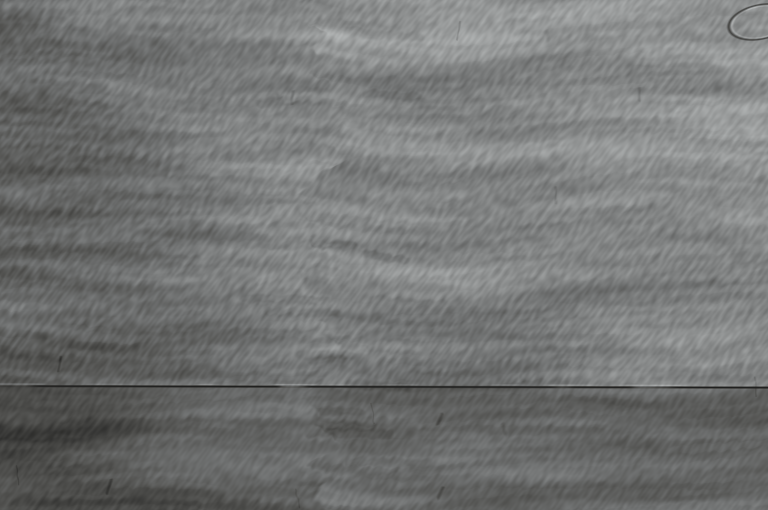
Write a WebGL 2 fragment shader that draws this texture.

```glsl
#version 300 es
precision highp float;

#define BASE_TONE 0.385
#define STREAK_CONTRAST 0.15
#define HATCH_CONTRAST 0.085
#define HATCH_ANGLE 0.92
#define TOOTH_SIZE 0.007
#define LAP_X 0.63
#define JOINT_Y 0.243
#define DAUBS 22
#define MARKS 16

uniform vec2 u_resolution;
out vec4 fragColor;

vec2 hash2(vec2 cell) {
    uvec2 q = uvec2(ivec2(cell)) * uvec2(1597334673u, 3812015801u);
    uint n = (q.x ^ q.y) * 1597334673u;
    n = (n ^ (n >> 15)) * 2246822519u;
    n ^= n >> 13;
    return vec2(n & 65535u, n >> 16) / 65535.0;
}

float gradientDot(vec2 cell, vec2 offset) {
    float angle = 6.28318 * hash2(cell).x;
    return dot(vec2(cos(angle), sin(angle)), offset);
}

float gradientNoise(vec2 p) {
    vec2 i = floor(p), f = fract(p);
    vec2 w = f * f * f * (f * (f * 6.0 - 15.0) + 10.0);
    vec2 e = vec2(1.0, 0.0);
    float low = mix(gradientDot(i, f), gradientDot(i + e, f - e), w.x);
    float high = mix(gradientDot(i + e.yx, f - e.yx), gradientDot(i + 1.0, f - 1.0), w.x);
    return mix(low, high, w.y);
}

// Long overlapping brush strokes, broad to thin, with crisp lapped edges
float brushStreaks(vec2 p, float seed) {
    vec2 scale = vec2(1.3, 9.0);
    float sum = 0.0, weight = 0.42;
    for (int i = 0; i < 4; i++) {
        float n = gradientNoise(p * scale + seed + 17.3 * float(i));
        sum += weight * (n + 0.4 * (smoothstep(-0.12, 0.12, n) - 0.5));
        scale *= vec2(1.5, 1.9);
        weight *= 0.82;
    }
    return sum;
}

float segmentDistance(vec2 p, vec2 halfSpan) {
    return length(p - halfSpan * clamp(dot(p, halfSpan) / dot(halfSpan, halfSpan), -1.0, 1.0));
}

float lineMask(float d, float halfWidth, float pixel) {
    return 1.0 - smoothstep(halfWidth - pixel, halfWidth + pixel, abs(d));
}

void main() {
    float pixel = 1.0 / u_resolution.y;
    vec2 p = gl_FragCoord.xy * pixel;
    float aspect = u_resolution.x * pixel;
    float u = p.x / aspect;

    // Fine slanted scratches; they also make the stroke edges toothed
    vec2 dir = vec2(cos(HATCH_ANGLE), sin(HATCH_ANGLE));
    vec2 slant = vec2(dot(p, dir), dot(p, vec2(-dir.y, dir.x)));
    float tooth = gradientNoise(slant * vec2(26.0, 85.0));
    float hatch = 0.6 * tooth + gradientNoise(slant * vec2(42.0, 135.0) + 31.0);
    vec2 brushed = p + vec2(0.5, 1.0) * TOOTH_SIZE * tooth;

    // Two fields of strokes meeting at a ragged vertical lap
    float lapX = LAP_X + 0.09 * gradientNoise(vec2(3.7, brushed.y * 9.0))
               + 0.06 * gradientNoise(vec2(8.2, brushed.y * 27.0));
    float fromLap = brushed.x - lapX;
    float rightSide = smoothstep(-0.006, 0.006, fromLap);
    float wave = 0.03 * gradientNoise(brushed * vec2(2.0, 3.0) + 5.0);
    float curl = 0.03 * exp(-max(fromLap, 0.0) * 9.0);
    float leftTone = brushStreaks(brushed + vec2(0.0, wave + 0.02 * brushed.x), 4.6);
    float rightTone = brushStreaks(brushed + vec2(0.0, wave - curl - 0.04 * brushed.x), 61.4);
    float streak = mix(leftTone, rightTone, rightSide);

    // Uneven light, and a darker panel under the joint
    float jointY = JOINT_Y - 0.002 * p.x;
    float below = 1.0 - smoothstep(-pixel, pixel, p.y - jointY);
    float tone = BASE_TONE + 0.125 * smoothstep(0.0, 0.45, u) + 0.06 * (p.y - 0.5);
    tone += 0.03 * smoothstep(0.4, 1.0, u) * smoothstep(0.4, 1.0, p.y);
    tone -= below * mix(0.06, 0.10, clamp(p.y / JOINT_Y, 0.0, 1.0));
    tone += STREAK_CONTRAST * streak;

    // Short curved daubs along the lap
    for (int i = 0; i < DAUBS; i++) {
        vec2 a = hash2(vec2(i, 101)), b = hash2(vec2(i, 202));
        vec2 q = brushed - vec2(LAP_X + 0.22 * (a.x - 0.35), a.y);
        q.y += 2.0 * (b.x - 0.3) * q.x * q.x;
        float d = segmentDistance(q, vec2(0.03 + 0.05 * b.y, 0.012 * (b.x - 0.5)));
        float shade = b.x < 0.65 ? -0.045 : 0.03;
        tone += shade * (1.0 - smoothstep(0.004, 0.012, d));
    }
    tone += HATCH_CONTRAST * hatch * (1.0 - 0.3 * below);

    // Sparse small smudges and thin upright nicks
    for (int i = 0; i < MARKS; i++) {
        vec2 a = hash2(vec2(i, 303)), b = hash2(vec2(i, 404));
        vec2 q = brushed - a * vec2(aspect, 1.0);
        float d = segmentDistance(q, vec2(0.008 * (b.x - 0.4), 0.004 + 0.018 * b.y));
        tone -= (0.04 + 0.06 * b.x) * (1.0 - smoothstep(0.0, 0.002 + 0.006 * (1.0 - b.y), d));
    }

    // Joint: dark gap with a broken bright lip
    float gap = p.y - jointY;
    float wear = gradientNoise(vec2(p.x * 14.0, 2.5));
    tone = mix(tone, 0.12, lineMask(gap, 0.0018, pixel) * smoothstep(-0.5, 0.1, wear + 0.2));
    tone += 0.13 * lineMask(gap - 0.004, 0.001, pixel) * smoothstep(-0.3, 0.3, -wear);

    // Scribed loop near the upper right corner
    vec2 q = p - vec2(aspect - 0.015, 0.957);
    q.y -= 0.15 * q.x;
    float loopDistance = (length(q / vec2(0.062, 0.034)) - 1.0) * 0.038;
    tone = mix(tone, 0.2, 0.8 * lineMask(loopDistance, 0.0016, pixel));
    tone += 0.1 * lineMask(loopDistance + 0.004, 0.001, pixel);

    vec3 tint = mix(vec3(1.0, 1.0, 0.97), vec3(0.985, 1.0, 1.0), smoothstep(0.27, 0.46, tone));
    fragColor = vec4(clamp(tone * tint, 0.0, 1.0), 1.0);
}
```
